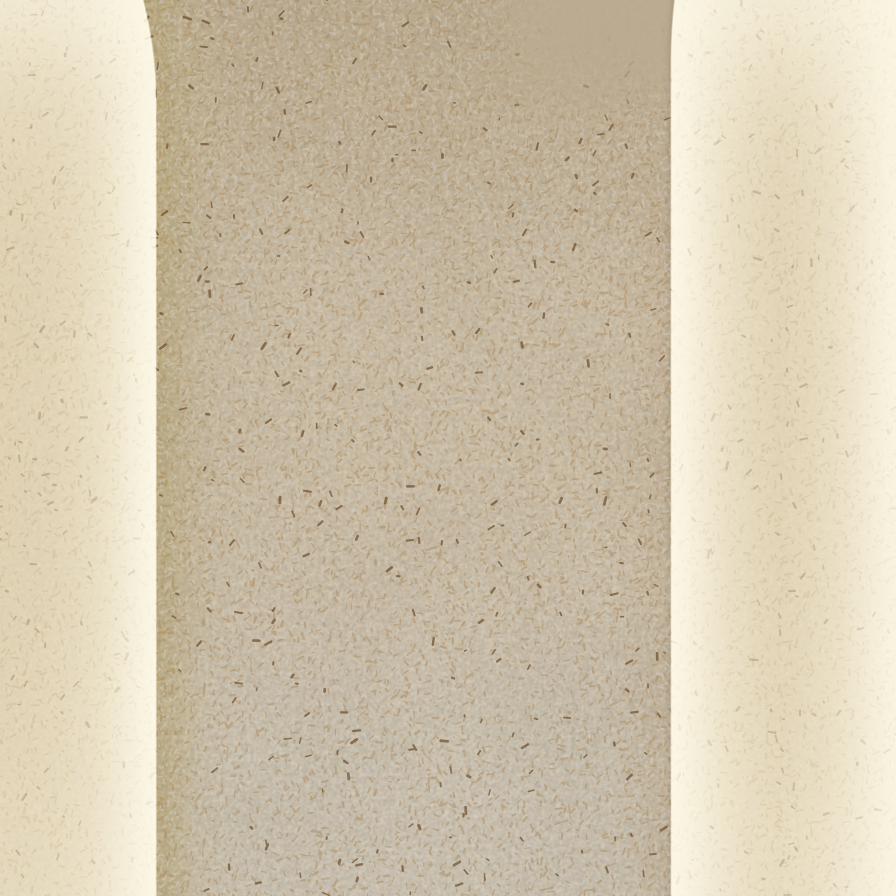
A three.js fragment shader for this texture:

```glsl
// A speckled stone panel standing before two backlit plaster strips.
// Smooth gradients give the panel tone and the glow along its edges;
// gradient noise mottles the stone and jittered grids scatter the flecks.

varying vec2 vUv;

// Layout
const float PANEL_LEFT = 0.1745;
const float PANEL_RIGHT = 0.7487;
const float LEFT_FLARE = 0.0145;
const float RIGHT_FLARE = 0.004;
const float EDGE_SOFT = 0.0013;
const float GLOW_WIDTH = 0.068;

// Colours
const vec3 STONE_TOP = vec3(0.725, 0.665, 0.56);
const vec3 STONE_MID = vec3(0.775, 0.722, 0.632);
const vec3 STONE_LOW = vec3(0.772, 0.737, 0.672);
const vec3 STONE_SMOOTH = vec3(0.735, 0.67, 0.565);
const vec3 STONE_RIM = vec3(0.715, 0.655, 0.495);
const vec3 PLASTER = vec3(0.872, 0.815, 0.695);
const vec3 LIGHT = vec3(0.985, 0.968, 0.895);
const vec3 TAN_FLECK = vec3(0.66, 0.51, 0.31);
const vec3 PALE_FLECK = vec3(0.81, 0.79, 0.75);
const vec3 DARK_FLECK = vec3(0.43, 0.30, 0.17);

// Grain
const float FINE_GRAIN = 240.0;
const float CLOUD_SCALE = 7.0;

vec2 hash2(vec2 p) {
  vec3 q = fract(vec3(p.xyx) * vec3(0.1031, 0.1030, 0.0973));
  q += dot(q, q.yzx + 33.33);
  return fract((q.xx + q.yz) * q.zy);
}

float gradientNoise(vec2 p) {
  vec2 cell = floor(p);
  vec2 f = fract(p);
  vec2 u = f * f * f * (f * (f * 6.0 - 15.0) + 10.0);
  vec4 corner;
  corner.x = dot(hash2(cell) * 2.0 - 1.0, f);
  corner.y = dot(hash2(cell + vec2(1.0, 0.0)) * 2.0 - 1.0, f - vec2(1.0, 0.0));
  corner.z = dot(hash2(cell + vec2(0.0, 1.0)) * 2.0 - 1.0, f - vec2(0.0, 1.0));
  corner.w = dot(hash2(cell + 1.0) * 2.0 - 1.0, f - 1.0);
  return mix(mix(corner.x, corner.y, u.x), mix(corner.z, corner.w, u.x), u.y);
}

// Coverage of short, mostly upright flecks: one per chosen grid cell
float flecks(vec2 uv, float cells, float density, float size, float seed) {
  vec2 p = uv * cells;
  vec2 home = floor(p);
  float cover = 0.0;
  for (int j = -1; j <= 1; j++) {
    for (int i = -1; i <= 1; i++) {
      vec2 cell = home + vec2(float(i), float(j));
      vec2 place = hash2(cell + seed);
      vec2 traits = hash2(cell + seed + 57.0);
      float angle = (place.x + traits.y - 1.0) * 2.2;
      vec2 axis = vec2(sin(angle), cos(angle));
      vec2 d = (p - cell - place) / cells;
      float halfLength = size * (0.3 + 1.5 * traits.y);
      d -= axis * clamp(dot(d, axis), -halfLength, halfLength);
      float radius = size * (0.35 + 0.35 * place.y);
      float body = 1.0 - smoothstep(radius - 0.0007, radius + 0.0007, length(d));
      cover = max(cover, body * step(traits.x, density));
    }
  }
  return cover;
}

float glow(float d, float width) {
  return exp(-pow(max(d, 0.0) / width, 1.5));
}

void main() {
  vec2 uv = vUv;

  // Panel outline, flaring slightly at the top
  float leftBend = clamp((uv.y - 0.885) / 0.115, 0.0, 1.0);
  float rightBend = clamp((uv.y - 0.93) / 0.07, 0.0, 1.0);
  float left = PANEL_LEFT - LEFT_FLARE * leftBend * leftBend;
  float right = PANEL_RIGHT + RIGHT_FLARE * rightBend * rightBend;
  float inside = min(uv.x - left, right - uv.x);
  float panel = smoothstep(-EDGE_SOFT, EDGE_SOFT, inside);

  // Stone tone: warm above, grey below, ochre at the side rims
  float cloud = gradientNoise(uv * CLOUD_SCALE) + 0.5 * gradientNoise(uv * CLOUD_SCALE * 2.3);
  vec3 stone = mix(STONE_LOW, STONE_MID, smoothstep(0.05, 0.5, uv.y));
  stone = mix(stone, STONE_TOP, smoothstep(0.6, 1.0, uv.y));
  stone = mix(stone, STONE_RIM, 0.85 * glow(uv.x - left, 0.042));
  stone = mix(stone, STONE_SMOOTH, 0.65 * glow(right - uv.x, 0.04));
  float polished = smoothstep(0.5, 0.63, uv.x) * smoothstep(0.84, 0.95, uv.y + 0.05 * cloud);
  stone = mix(stone, STONE_SMOOTH, polished);
  stone *= 1.0 - 0.09 * glow(right - uv.x, 0.004);

  // Plaster lit from behind the panel, the outer side and above
  float light = glow(-inside, GLOW_WIDTH);
  light = max(light, 0.9 * glow(1.0 - uv.x, 0.075));
  float above = 0.6 * glow(1.0 - uv.y, 0.12);
  float below = 0.22 * glow(uv.y, 0.2);
  light = 1.0 - (1.0 - light) * (1.0 - above) * (1.0 - below);
  vec3 plaster = mix(PLASTER, LIGHT, light);

  // Mottling and flecks, faded by polish and by strong light
  vec3 color = mix(plaster, stone, panel);
  float texture = mix(0.4 * (1.0 - 0.75 * light), 1.0 - 0.9 * polished, panel);
  float grain = gradientNoise(uv * FINE_GRAIN) + 0.6 * gradientNoise(uv * FINE_GRAIN * 0.53);
  color += texture * (0.075 * grain + 0.018 * cloud);
  float pale = flecks(uv, 145.0, 0.6, 0.0018, 11.0);
  float tan1 = flecks(uv, 115.0, 0.55 + 0.2 * cloud, 0.0018, 37.0);
  float tan2 = flecks(uv, 68.0, 0.38, 0.0022, 71.0);
  float dark = flecks(uv, 52.0, 0.2, 0.0022, 93.0);
  color = mix(color, PALE_FLECK, 0.5 * pale * texture * panel);
  color = mix(color, TAN_FLECK, (0.42 * tan1 + 0.38 * tan2 * (1.0 - tan1)) * texture);
  color = mix(color, DARK_FLECK, 0.7 * dark * texture);

  gl_FragColor = vec4(clamp(color, 0.0, 1.0), 1.0);
}
```
